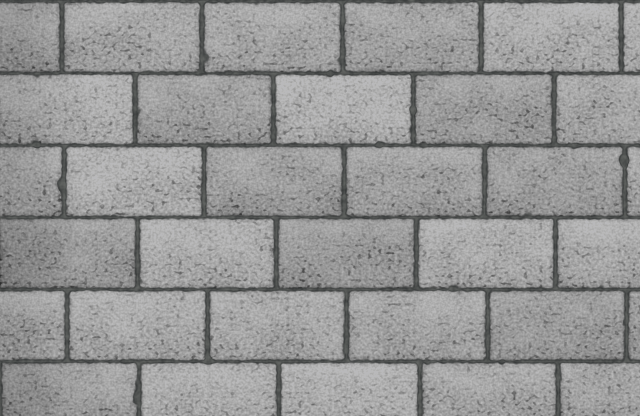
Reproduce this texture procedurally as a WebGL 1 fragment shader.

```glsl
precision highp float;
// Weathered grey concrete block wall in running bond with thin dark joints.
uniform vec2 u_resolution;

// Lengths are in canvas heights
const vec2 PITCH = vec2(0.336, 0.1732);
const vec2 HALF_JOINT = vec2(0.0060, 0.0040);
const float CORNER = 0.007;
const float TOP_JOINT = 0.003;

const vec3 JOINT_DARK = vec3(0.22, 0.23, 0.23);
const vec3 JOINT_LIGHT = vec3(0.38, 0.39, 0.38);
const vec3 PALE_FACE = vec3(0.725, 0.725, 0.735);

float hash(vec2 p) {
  vec3 q = fract(vec3(p.xyx) * 0.1031);
  q += dot(q, q.yzx + 33.33);
  return fract((q.x + q.y) * q.z);
}

float cornerSlope(vec2 cell, vec2 offset) {
  float angle = 6.2832 * hash(cell);
  return dot(vec2(cos(angle), sin(angle)), offset);
}

// Gradient noise, roughly -0.7 to 0.7
float noise(vec2 p) {
  vec2 i = floor(p);
  vec2 f = fract(p);
  vec2 u = f * f * f * (f * (f * 6.0 - 15.0) + 10.0);
  vec2 e = vec2(1.0, 0.0);
  float low = mix(cornerSlope(i, f), cornerSlope(i + e.xy, f - e.xy), u.x);
  float high = mix(cornerSlope(i + e.yx, f - e.yx), cornerSlope(i + e.xx, f - e.xx), u.x);
  return mix(low, high, u.y);
}

float fbm(vec2 p) {
  float sum = 0.0;
  float amplitude = 1.0;
  for (int i = 0; i < 3; i++) {
    sum += amplitude * noise(p);
    p = p * 2.03 + 17.3;
    amplitude *= 0.5;
  }
  return sum;
}

float roundedBox(vec2 p, vec2 halfSize, float radius) {
  vec2 q = abs(p) - halfSize + radius;
  return length(max(q, 0.0)) + min(max(q.x, q.y), 0.0) - radius;
}

// Small sideways shift of one vertical joint
float jointShift(vec2 id) {
  return 0.005 * (hash(id + 41.0) - 0.5);
}

// Signed distance to a block with wavy, chipped edges; local starts at its lower left
float blockDistance(vec2 local, vec2 id, vec2 p) {
  float left = jointShift(id);
  float right = PITCH.x + jointShift(id + vec2(1.0, 0.0));
  vec2 centre = vec2(0.5 * (left + right), 0.5 * PITCH.y);
  vec2 halfSize = vec2(0.5 * (right - left), centre.y) - HALF_JOINT;
  float d = roundedBox(local - centre, halfSize, CORNER);
  d += 0.0028 * noise(p * 26.0) + 0.0028 * noise(p * 85.0);
  return d + 0.011 * smoothstep(0.34, 0.62, noise(p * 17.0 + 5.0));
}

// Grey level of a block face: tone, pale upper part, pits and grain
float faceShade(vec2 p, float height, vec2 id) {
  vec2 q = p + 7.0 * hash(id + 9.0);
  float patches = fbm(q * vec2(9.0, 13.0));
  float shade = 0.645 + 0.085 * (hash(id + 3.0) - 0.5);
  shade += 0.075 * (height - 0.45) + 0.055 * patches;
  shade -= 0.10 * (1.0 - smoothstep(0.0, 0.24, p.x));
  float roughness = clamp(1.15 - 0.75 * height - 0.8 * patches, 0.2, 1.2);
  float pits = smoothstep(0.12, 0.5, noise(q * vec2(82.0, 108.0)));
  shade -= 0.17 * pits * roughness;
  shade += 0.13 * noise(q * vec2(125.0, 150.0)) * (0.4 + 0.6 * roughness);
  return shade + 0.07 * noise(q * 210.0);
}

vec3 jointColor(float d, vec2 p) {
  float core = smoothstep(0.001, 0.006, d);
  float grain = 0.25 + 0.55 * noise(p * 60.0) + 0.3 * noise(p * 150.0);
  return mix(JOINT_DARK, JOINT_LIGHT, clamp(grain + 0.45 * core, 0.0, 1.0));
}

void main() {
  vec2 p = gl_FragCoord.xy / u_resolution.y;

  // Courses count down from the top; every other one moves half a block
  float depth = (1.0 - TOP_JOINT - p.y) / PITCH.y;
  float row = floor(depth);
  float height = 1.0 - fract(depth);
  float start = 0.15 + 0.17 * mod(row, 2.0) + 0.003 * row;
  float along = (p.x - start) / PITCH.x;
  vec2 id = vec2(floor(along), row) + 20.0;
  vec2 local = vec2(fract(along), height) * PITCH;

  float d = blockDistance(local, id, p);
  float shade = faceShade(p, height, id);

  // Grime gathers along the block edges
  shade -= 0.15 * exp(min(d, 0.0) / 0.0035);
  vec3 face = min(vec3(shade), PALE_FACE);

  float edge = 0.8 / u_resolution.y + 0.0006;
  float joint = smoothstep(-edge, edge, d);
  gl_FragColor = vec4(mix(face, jointColor(d, p), joint), 1.0);
}
```
